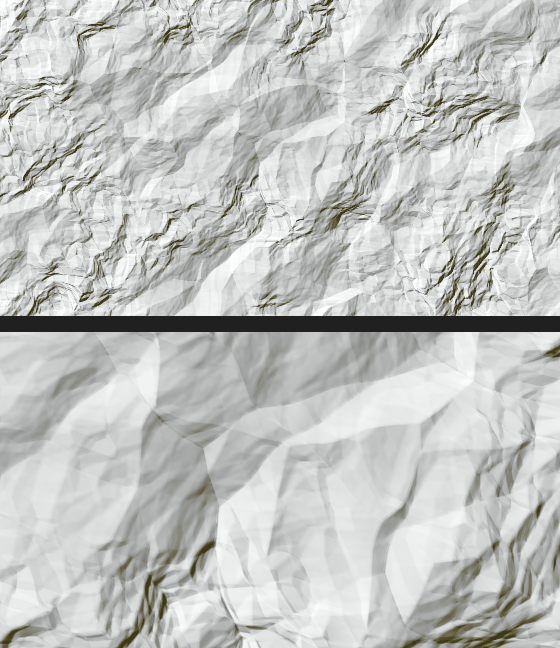
Top, the full canvas; bottom, a detail of the centre.
This texture is drawn by a WebGL 2 fragment shader. Its source:

```glsl
#version 300 es
precision highp float;
// Crumpled white paper: faceted folds lit from the upper left, with olive shadows.
uniform vec2 u_resolution;
out vec4 outColor;

// Integer hash of a lattice cell, giving two values in 0..1
vec2 hash2(vec2 cell) {
  uvec2 v = uvec2(ivec2(cell)) * 1664525u + 1013904223u;
  v.x += v.y * 1664525u;
  v.y += v.x * 1664525u;
  v ^= v >> 16u;
  v.x += v.y * 1664525u;
  v.y += v.x * 1664525u;
  v ^= v >> 16u;
  return vec2(v & 65535u) / 65535.0;
}

float cornerSlope(vec2 cell, vec2 corner, vec2 f) {
  return dot(hash2(cell + corner) * 2.0 - 1.0, f - corner);
}

float gradientNoise(vec2 p) {
  vec2 cell = floor(p), f = p - cell;
  vec2 u = f * f * f * (f * (f * 6.0 - 15.0) + 10.0);
  float low = mix(cornerSlope(cell, vec2(0, 0), f), cornerSlope(cell, vec2(1, 0), f), u.x);
  float high = mix(cornerSlope(cell, vec2(0, 1), f), cornerSlope(cell, vec2(1, 1), f), u.x);
  return mix(low, high, u.y);
}

// Squared distance to the nearest scattered point
float nearestSquared(vec2 p, float seed) {
  vec2 cell = floor(p);
  float best = 9.0;
  for (int j = -1; j <= 1; j++) {
    for (int i = -1; i <= 1; i++) {
      vec2 neighbour = cell + vec2(i, j);
      vec2 r = neighbour + 0.05 + 0.9 * hash2(neighbour + seed) - p;
      best = min(best, dot(r, r));
    }
  }
  return best;
}

// The difference of two squared distance fields is made of flat, joined facets
float facets(vec2 p, float frequency, float seed) {
  p = p * frequency + seed * 0.137;
  return (nearestSquared(p, seed) - nearestSquared(p + 0.37, seed + 57.0)) / frequency;
}

// Height of the sheet
float paperHeight(vec2 p) {
  // Bend the folds, and stretch them slightly along the rising diagonal
  vec2 bend = vec2(gradientNoise(p * 4.0 + 11.0), gradientNoise(p * 4.0 + 47.0)) * 0.05;
  bend += vec2(gradientNoise(p * 13.0 + 23.0), gradientNoise(p * 13.0 + 71.0)) * 0.014;
  vec2 b = p + bend;
  vec2 q = vec2(dot(b, vec2(0.72, 0.69)) * 0.85, dot(b, vec2(-0.69, 0.72)));

  // Fine wrinkles gather in patches, fewer to the right
  float patches = gradientNoise(p * 2.3 + 5.0) + 0.8 * gradientNoise(p * 5.5 + 83.0);
  float crumple = 0.22 + 0.78 * smoothstep(-0.35, 0.4, patches + 0.14 - 0.12 * p.x);

  // Each finer set of folds is broken where it crosses the coarser ones
  float h = 0.38 * facets(q, 3.1, 3.0) + 0.06 * gradientNoise(p * 6.0 + 31.0);
  h += 0.5 * facets(q + h * vec2(0.5, -0.4), 6.7, 131.0);
  h += 0.6 * crumple * facets(q + h * vec2(-0.7, 0.6), 13.5, 277.0);
  h += 0.6 * crumple * facets(q + h * vec2(0.8, 0.7), 27.0, 419.0);
  h += 0.4 * crumple * facets(q + h * vec2(-0.7, 0.8), 52.0, 613.0);
  return h;
}

void main() {
  vec2 p = gl_FragCoord.xy / u_resolution.y;
  vec2 light = vec2(-0.77, 0.64);
  vec2 across = vec2(0.64, 0.77);
  float reach = 0.0024;

  // Slope towards the light and curvature of the creases
  float centre = paperHeight(p);
  float lit = paperHeight(p + light * reach);
  float shaded = paperHeight(p - light * reach);
  float sides = paperHeight(p + across * reach) + paperHeight(p - across * reach);
  float slope = (shaded - lit) / (2.0 * reach);
  float crease = (lit + shaded + sides - 4.0 * centre) / reach;

  // Strong ridges catch the light and strong valleys hold shadow
  float shade = 1.25 * slope;
  shade += 0.25 * clamp(-crease - 0.5, 0.0, 2.5) - 0.4 * clamp(crease - 0.5, 0.0, 2.5);
  shade += 0.12 * gradientNoise(p * 140.0);

  // Soft shoulder in the lights, straight fall in the shadows
  float tone = 0.795 + (shade > 0.0 ? 0.22 * (1.0 - exp(-0.7 * shade)) : 0.145 * shade);
  tone = max(tone, 0.24);
  float olive = pow(clamp((0.64 - tone) / 0.26, 0.0, 1.0), 1.5);
  vec3 colour = tone + vec3(0.0, 0.008, 0.005) - olive * vec3(0.0, 0.028, 0.16);
  outColor = vec4(clamp(colour, 0.0, 1.0), 1.0);
}
```
